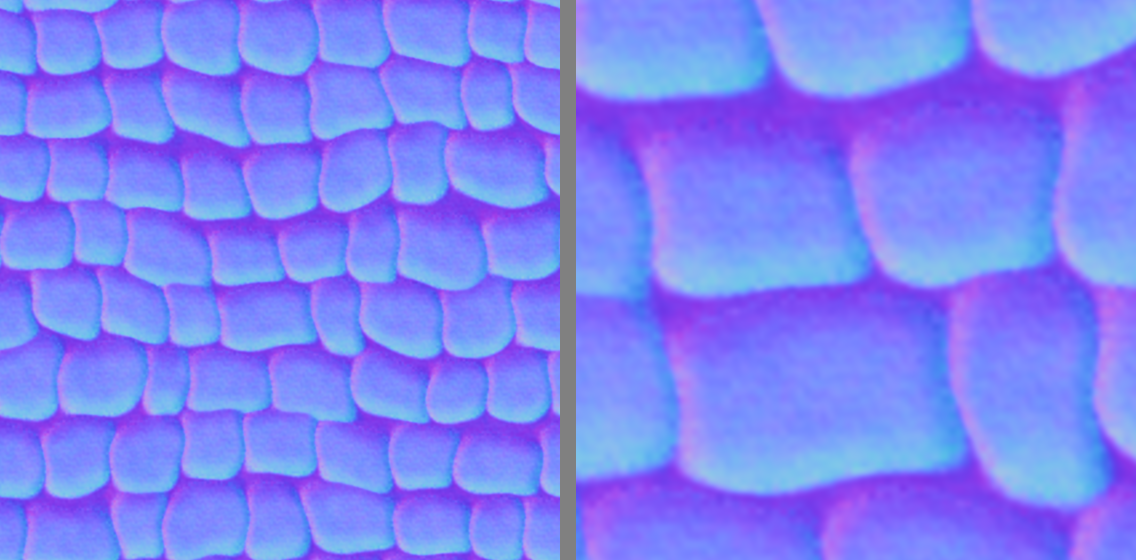
Left: the whole. Right: its middle third, enlarged.
Reproduce this texture map procedurally as a Shadertoy shader.

```glsl
// Normal map of overlapping rounded hide scales laid in wavy rows.

const float CELLS = 8.0;          // scales per canvas side, also the tiling period
const float EDGE_JITTER = 0.46;   // variation of scale widths
const float LIFT_JITTER = 0.20;   // variation of vertical placement
const float HALF_HEIGHT = 0.465;  // mean half height of a scale
const float HEIGHT_JITTER = 0.13;
const float SKEW = 0.34;          // lean, tilt and taper of each scale
const float SQUARENESS = 3.6;     // superellipse exponent
const float BLEND = 45.0;         // sharpness of seams between scales
const float SIDE_SLOPE = 0.48;
const float LOWER_SLOPE = 0.40;
const float UPPER_SLOPE = 0.50;
const float GAP_SLOPE = -0.62;    // steep fall between the rows
const float RIPPLE = 0.024;       // soft undulation of the skin
const float GRAIN = 0.07;         // fine pores
const float SEAM_GRAIN = 0.25;    // rough specks along seams
const float TAU = 6.2831853;

float hash(vec2 p, float seed) {
    vec3 q = fract(vec3(p.xyx + seed * 7.31) * vec3(0.1031, 0.1030, 0.0973));
    q += dot(q, q.yzx + 33.33);
    return fract((q.x + q.y) * q.z);
}

// Signed hash of a scale id, repeating over the canvas
float vary(vec2 id, float seed) {
    return hash(mod(id, CELLS), seed) - 0.5;
}

float grainNoise(vec2 p, float seed) {
    vec2 i = floor(p), f = fract(p);
    f = f * f * (3.0 - 2.0 * f);
    float low = mix(hash(i, seed), hash(i + vec2(1, 0), seed), f.x);
    float high = mix(hash(i + vec2(0, 1), seed), hash(i + vec2(1, 1), seed), f.x);
    return mix(low, high, f.y) - 0.5;
}

// Gradient of layered sines in turning directions
vec2 rippleSlope(vec2 p) {
    vec2 slope = vec2(0.0);
    float freq = 4.0, angle = 0.7;
    for (int i = 0; i < 9; i++) {
        vec2 dir = vec2(cos(angle), sin(angle));
        float bend = 1.4 * sin(dot(p, vec2(-dir.y, dir.x)) * freq * 0.6 + angle);
        slope += dir * cos(dot(p, dir) * freq + bend);
        freq *= 1.42;
        angle += 2.4;
    }
    return slope * RIPPLE;
}

// Slope in xy and edge distance in z of one scale
vec3 scaleShape(vec2 p, vec2 id) {
    float left = id.x + EDGE_JITTER * vary(id, 1.0);
    float right = id.x + 1.0 + EDGE_JITTER * vary(id + vec2(1, 0), 1.0);
    vec2 center = vec2(0.5 * (left + right), id.y + 0.5 + LIFT_JITTER * vary(id, 2.0));
    vec2 halfSize = vec2(0.5 * (right - left), HALF_HEIGHT + HEIGHT_JITTER * vary(id, 3.0));

    vec2 local = p - center;
    local.x += SKEW * vary(vec2(0.0, id.y), 4.0) * local.y;
    local.y += SKEW * vary(id, 5.0) * local.x;
    local.x *= 1.0 + SKEW * vary(id, 6.0) * local.y;

    vec2 u = local / halfSize;
    vec2 a = abs(u) + 1e-4;
    float radius = pow(dot(pow(a, vec2(SQUARENESS)), vec2(1.0)), 1.0 / SQUARENESS);
    float d = (radius - 1.0) * min(halfSize.x, halfSize.y);
    vec2 outward = normalize(sign(u) * pow(a, vec2(SQUARENESS - 1.0)) / halfSize + 1e-6);

    // Thin side rims, bright lower lip, wide falling upper part
    vec2 slope = vec2(0.0, 0.10 - 0.09 * u.y);
    slope.x -= outward.x * SIDE_SLOPE * smoothstep(-0.13, 0.0, d);
    slope.y += max(-outward.y, 0.0) * LOWER_SLOPE * smoothstep(-0.30, -0.03, d);
    slope.y -= max(outward.y, 0.0) * UPPER_SLOPE * smoothstep(-0.32, 0.03, d);

    float gap = smoothstep(-0.015, 0.075, d);
    slope = mix(slope, vec2(-0.28 * outward.x, GAP_SLOPE), gap);
    return vec3(slope, d);
}

void mainImage(out vec4 fragColor, in vec2 fragCoord) {
    vec2 uv = fragCoord / iResolution.y;

    // Wavy rows and slightly bent outlines
    vec2 p = uv * CELLS;
    p.y += 0.11 * sin(TAU * (uv.x + uv.y) + 0.8) + 0.07 * sin(TAU * (2.0 * uv.x - uv.y));
    p.y += 0.035 * sin(TAU * (7.0 * uv.x + 3.0 * uv.y));
    p.x += 0.035 * sin(TAU * (9.0 * uv.y + 2.0 * uv.x) + 1.0);

    // Blend the nearest scales by edge distance
    vec2 slope = vec2(0.0);
    float total = 0.0, nearest = 1.0;
    for (int j = -1; j <= 1; j++) {
        float row = floor(p.y) + float(j);
        vec2 q = vec2(p.x + 2.0 * vary(vec2(0.0, row), 8.0), p.y);
        for (int i = -1; i <= 1; i++) {
            vec3 shape = scaleShape(q, vec2(floor(q.x) + float(i), row));
            float weight = exp(-BLEND * shape.z);
            slope += shape.xy * weight;
            total += weight;
            nearest = min(nearest, shape.z);
        }
    }
    slope /= total;

    // Skin texture, rougher along the seams
    float seam = smoothstep(0.07, 0.0, abs(nearest));
    vec2 pores = vec2(grainNoise(uv * 210.0, 11.0), grainNoise(uv * 210.0, 12.0));
    slope += rippleSlope(uv * CELLS) + pores * mix(GRAIN, SEAM_GRAIN, seam);

    vec3 normal = normalize(vec3(slope - vec2(0.02, 0.0), 1.0));
    fragColor = vec4(0.5 + 0.5 * normal, 1.0);
}
```
